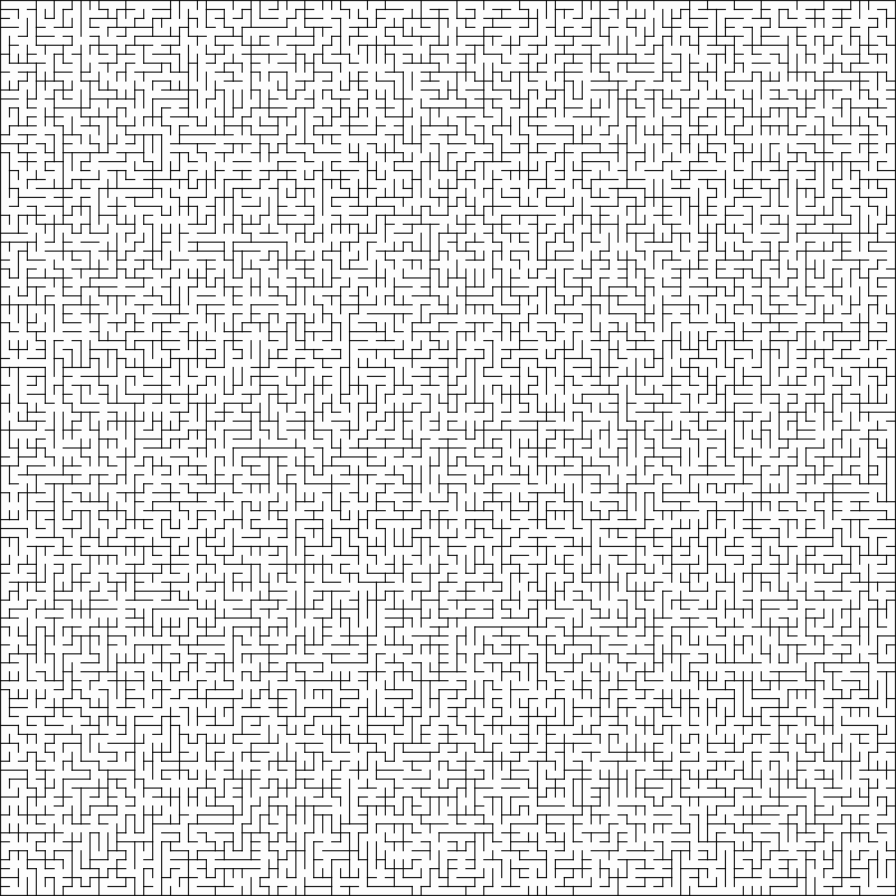
Write a WebGL 2 fragment shader that draws this pattern.

```glsl
#version 300 es
precision highp float;
precision highp int;
// A dense square maze of hairline walls on white paper.
// Lattice edges get random weights; an edge becomes a wall unless its ends are already
// joined by lighter edges (Kruskal's rule), tested by a bitmask flood in a small window.

uniform vec2 u_resolution;
out vec4 fragColor;

const float CELLS = 100.0;          // maze cells per side
const float LINE = 0.00118;         // wall thickness, in canvas units
const float SOFTNESS = 1.2;         // width of the smoothing box, in output samples
const float PERCOLATION = 0.5;      // above this weight, large clusters count as joined
const vec3 PAPER = vec3(0.992);
const vec3 INK = vec3(0.01);

const float PITCH = (1.0 - LINE) / CELLS;
const float HALF_LINE = 0.5 * LINE / PITCH;

// Flood window: 6 vertices along the edge, 5 across, one bit each
const int ALONG = 6;
const int ACROSS = 5;
const uint START = 1u << 14;
const uint GOAL = 1u << 15;
const uint SIDES = 0x21u;
const uint RIM = 0x3Fu | (SIDES << 6) | (SIDES << 12) | (SIDES << 18) | (0x3Fu << 24);

float hash(vec2 p) {
    return fract(sin(dot(p, vec2(127.1, 311.7))) * 43758.5453);
}

bool outside(vec2 v) {
    return any(lessThan(v, vec2(0.0))) || any(greaterThan(v, vec2(CELLS)));
}

// True for an edge lying on the outer frame
bool onFrame(vec2 v, vec2 dir) {
    float side = dot(v, dir.yx);
    return side == 0.0 || side == CELLS;
}

// Weight of the edge from v to v + dir: frame first, nothing beyond it
float weight(vec2 v, vec2 dir) {
    if (outside(v) || outside(v + dir)) return 2.0;
    if (onFrame(v, dir)) return -1.0;
    return hash(v + dir.y * vec2(0.37, 0.61));
}

uint flood(uint seed, uint along, uint across) {
    uint m = seed;
    for (int i = 0; i < 18; i++) {
        m |= ((m & along) << 1) | ((m >> 1) & along)
           | ((m & across) << 6) | ((m >> 6) & across);
    }
    return m;
}

bool isWall(vec2 v, vec2 dir) {
    float w = weight(v, dir);
    if (w > 1.0) return false;
    if (w < 0.0) return true;

    // Collect the lighter edges around this one
    uint along = 0u;
    uint across = 0u;
    for (int j = 0; j < ACROSS; j++) {
        for (int i = 0; i < ALONG; i++) {
            vec2 q = v + dir * float(i - 2) + dir.yx * float(j - 2);
            uint bit = 1u << uint(j * ALONG + i);
            if (i < ALONG - 1 && weight(q, dir) < w) along |= bit;
            if (j < ACROSS - 1 && weight(q, dir.yx) < w) across |= bit;
        }
    }

    // Joined inside the window, or most likely joined beyond it
    uint near = flood(START, along, across);
    if ((near & GOAL) != 0u) return false;
    uint far = flood(GOAL, along, across);
    bool bothLeave = (near & RIM) != 0u && (far & RIM) != 0u;
    return !(bothLeave && w > PERCOLATION);
}

// Share of a box of width f centred at x that falls in [a, b]
float overlap(float x, float a, float b, float f) {
    return max(min(x + 0.5 * f, b) - max(x - 0.5 * f, a), 0.0) / f;
}

// Ink of the two edges that leave the vertex along +dir and -dir
float lineInk(vec2 vertex, vec2 offset, vec2 dir, float f) {
    float profile = overlap(dot(offset, dir.yx), -HALF_LINE, HALF_LINE, f);
    if (profile <= 0.0) return 0.0;
    float x = dot(offset, dir);
    float ahead = overlap(x, -HALF_LINE, 1.0 + HALF_LINE, f);
    float behind = overlap(x, -1.0 - HALF_LINE, HALF_LINE, f);
    if (ahead > 0.0 && !isWall(vertex, dir)) ahead = 0.0;
    if (behind > 0.0 && !isWall(vertex - dir, dir)) behind = 0.0;
    return profile * min(ahead + behind, 1.0);
}

void main() {
    vec2 uv = gl_FragCoord.xy / u_resolution;
    vec2 p = (uv - 0.5 * LINE) / PITCH;
    float f = SOFTNESS / (min(u_resolution.x, u_resolution.y) * PITCH);

    vec2 vertex = floor(p + 0.5);
    vec2 offset = p - vertex;
    float h = lineInk(vertex, offset, vec2(1.0, 0.0), f);
    float v = lineInk(vertex, offset, vec2(0.0, 1.0), f);
    fragColor = vec4(mix(PAPER, INK, h + v - h * v), 1.0);
}
```
